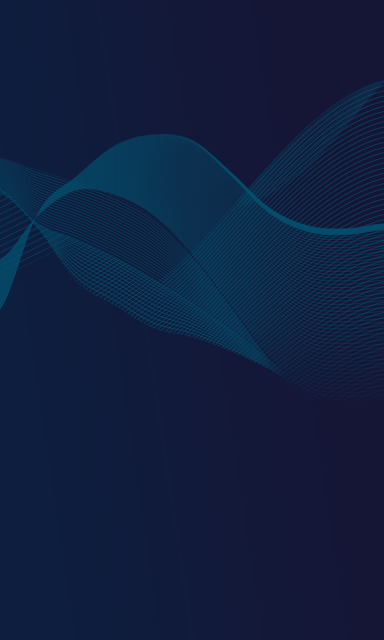
Give the GLSL for this background, as a Shadertoy shader.

```glsl
#define LINE_WIDTH 0.0017
#define WING_LINES 62.0
#define CREST_LINES 52.0
#define VEIL_LINES 20.0
#define HEM_LINES 13.0
#define FOLD_LINES 12.0
#define TAIL_LINES 13.0
#define FILL_STRENGTH 0.56
#define LINE_COLOR vec3(0.0, 0.35, 0.47)
#define NAVY vec3(0.052, 0.118, 0.245)
#define INDIGO vec3(0.082, 0.086, 0.212)

const int KNOTS = 11;

// Heights of the guide curves at evenly spaced knots, left to right
const float CREST[KNOTS] = float[KNOTS](.516, .669, .725, .773, .790, .781, .732, .676, .648, .643, .651);
const float INNER[KNOTS] = float[KNOTS](.594, .664, .703, .695, .663, .602, .523, .443, .385, .375, .378);
const float VEIL[KNOTS] = float[KNOTS](.753, .734, .715, .693, .659, .599, .521, .440, .385, .375, .378);
const float SPINE[KNOTS] = float[KNOTS](.707, .651, .626, .598, .564, .527, .487, .440, .387, .375, .378);
const float HEM[KNOTS] = float[KNOTS](.698, .641, .560, .523, .488, .474, .452, .423, .387, .373, .375);
const float WING[KNOTS] = float[KNOTS](.400, .430, .470, .510, .553, .607, .674, .741, .802, .848, .874);

// Catmull-Rom spline through the knots
float curve(float knots[KNOTS], float x) {
    float s = clamp(x, 0.0, 0.9999) * float(KNOTS - 1);
    int i = int(s);
    float f = fract(s);
    float a = knots[max(i - 1, 0)];
    float b = knots[i];
    float c = knots[i + 1];
    float d = knots[min(i + 2, KNOTS - 1)];
    return b + 0.5 * f * (c - a + f * (2.0 * a - 5.0 * b + 4.0 * c - d
         + f * (3.0 * (b - c) + d - a)));
}

// Soft mask of the area between two heights
float between(float y, float low, float high) {
    float pixel = 1.0 / iResolution.y;
    return smoothstep(-pixel, pixel, y - low) * smoothstep(-pixel, pixel, high - y);
}

// Thin lines where k is whole; unresolvable ones become their mean coverage
float lines(float k) {
    float pixel = 1.0 / iResolution.y;
    float density = max(length(vec2(dFdx(k), dFdy(k))) * iResolution.y, 0.001);
    float dist = abs(fract(k + 0.5) - 0.5) / density;
    float line = 1.0 - smoothstep(LINE_WIDTH * 0.5 - pixel * 0.6,
                                  LINE_WIDTH * 0.5 + pixel * 0.6, dist);
    float mean = min(LINE_WIDTH * density, 0.8);
    return mix(line, mean, smoothstep(0.42, 0.75, density * pixel));
}

// Lines blended from height a to height b; bias below 1 crowds them near a
float sheet(float y, float a, float b, float count, float bias) {
    float gap = b - a;
    gap = abs(gap) < 0.002 ? 0.002 : gap;
    float t = clamp((y - a) / gap, 0.0001, 1.0);
    return lines(count * pow(t, bias)) * between(y, min(a, b), max(a, b));
}

void layer(inout float light, float amount) {
    light = 1.0 - (1.0 - light) * (1.0 - clamp(amount, 0.0, 1.0));
}

void mainImage(out vec4 fragColor, in vec2 fragCoord) {
    vec2 p = fragCoord / iResolution.xy;

    // Background gradient
    float shade = smoothstep(-0.1, 0.95, p.x + 0.25 * (p.y - 0.5));
    vec3 color = mix(NAVY, INDIGO, shade);

    // Guide heights in this column
    float crest = curve(CREST, p.x);
    float inner = curve(INNER, p.x);
    float veil = curve(VEIL, p.x);
    float spine = curve(SPINE, p.x);
    float hem = curve(HEM, p.x);
    float wing = curve(WING, p.x);
    float wingRail = 0.375 - 0.45 * pow(1.0 - p.x, 1.3);
    float foldDepth = 0.062 * sin(3.14159 * clamp((p.x - 0.6) / 0.4, 0.0, 1.0)) + 0.003;

    float leftPart = 1.0 - smoothstep(0.66, 0.76, p.x);
    float rightPart = smoothstep(0.58, 0.68, p.x);
    float baseFade = mix(1.0, smoothstep(0.31, 0.56, p.y), rightPart);

    // Rising lines that cross the lower band and fan out into the wing
    float light = 0.0;
    float rising = lines(WING_LINES * (wing - p.y) / (wing - wingRail));
    float wingArea = between(p.y, hem, max(wing, spine)) * smoothstep(0.14, 0.26, p.x);
    layer(light, 0.55 * baseFade * rising * wingArea);

    // Falling line sheets
    layer(light, 0.40 * baseFade * sheet(p.y, crest, inner, CREST_LINES, 0.85));
    layer(light, 0.48 * leftPart * sheet(p.y, veil, spine, VEIL_LINES, 1.0));
    layer(light, 0.60 * leftPart * sheet(p.y, spine, hem, HEM_LINES, 0.75));
    layer(light, 0.35 * rightPart * sheet(p.y, wing, wing - foldDepth, FOLD_LINES, 1.0));

    // Tail crossing at the left side
    float tailBase = 0.565 + 0.3 * p.x;
    float tail = lines(TAIL_LINES * (p.y - tailBase) / 0.13);
    float tailArea = between(p.y, tailBase, spine) * (1.0 - smoothstep(0.14, 0.28, p.x));
    layer(light, 0.45 * tail * tailArea);

    // Translucent body of the crest
    float body = FILL_STRENGTH * (1.0 - smoothstep(0.05, 0.78, p.x));
    layer(light, body * between(p.y, min(crest, inner), max(crest, inner)));

    // Bright ribbon along the crest
    float thickness = mix(0.003, 0.010, smoothstep(0.45, 0.8, p.x));
    float ribbon = between(p.y, crest - thickness, crest);
    layer(light, 0.8 * smoothstep(0.38, 0.62, p.x) * ribbon);

    fragColor = vec4(mix(color, LINE_COLOR, light * 0.92), 1.0);
}
```
